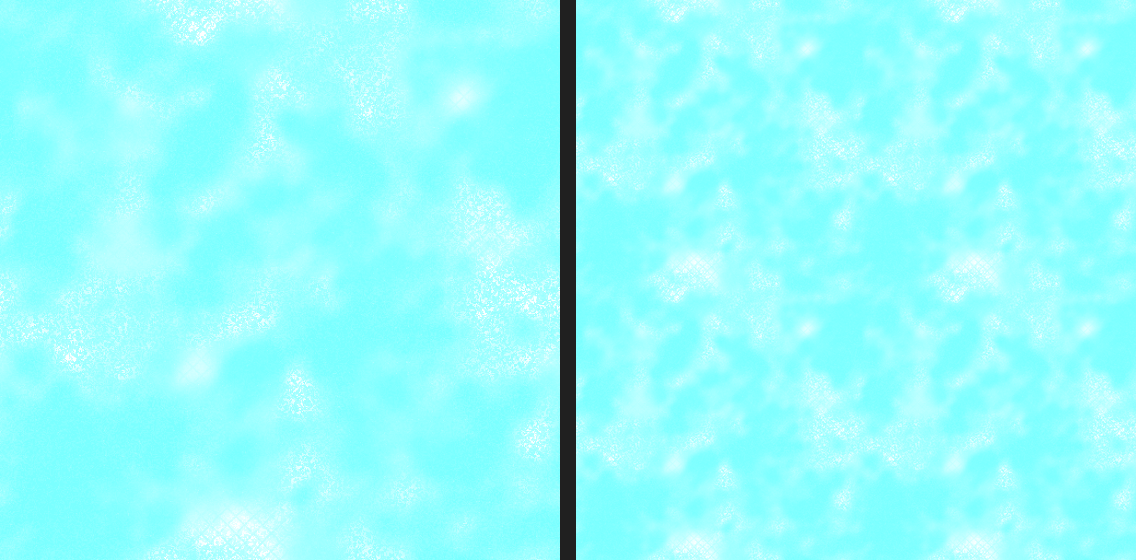
Left, the tile; right, the same tile 2 across and 2 down.
A Shadertoy shader for this texture:

```glsl
const float FLOOR_RED = 0.49;      // red level of the deepest cyan
const float CLOUD_GAIN = 0.105;    // red added per unit of cloud height
const float CLOUD_SHIFT = 0.9;
const float CLOUD_KNEE = 3.0;      // sharpness of the flat cyan plateaus
const float CLOUD_SPREAD = 0.175;  // standard deviation of the raw cloud sum
const float WEAR_CELLS = 9.0;
const float GRID_CELLS = 32.0;
const float LINE_RED = 0.63;
const float GRAIN_CELLS = 512.0;
const float FLAKE_CELLS = 224.0;
const float GRAIN_AMOUNT = 0.13;
const float FLAKE_AMOUNT = 0.27;
const float TAU = 6.2831853;

float hash(vec2 cell, float seed) {
    uvec2 q = uvec2(ivec2(cell));
    uint h = q.x * 1597334677u ^ q.y * 3812015801u ^ uint(seed) * 2798796415u;
    h = (h ^ (h >> 16)) * 2246822519u;
    h = (h ^ (h >> 13)) * 3266489917u;
    return float((h ^ (h >> 16)) >> 8) / 16777216.0;
}

// Value noise that wraps after a whole number of cells
float wrapNoise(vec2 p, vec2 period, float seed) {
    vec2 cell = floor(p);
    vec2 f = p - cell;
    f = f * f * (3.0 - 2.0 * f);
    vec2 a = mod(cell, period);
    vec2 b = mod(cell + 1.0, period);
    return mix(mix(hash(a, seed), hash(vec2(b.x, a.y), seed), f.x),
               mix(hash(vec2(a.x, b.y), seed), hash(b, seed), f.x), f.y);
}

// One centred octave
float octave(vec2 p, vec2 cells, float seed) {
    return wrapNoise(p * cells, cells, seed) - 0.5;
}

// Soft clouds from upright and diagonal lattices, leaning to the upper right
float clouds(vec2 uv, vec2 diagonal) {
    float sum = 0.40 * octave(uv, vec2(5.0), 1.0)
              + 0.55 * octave(diagonal, vec2(8.0, 6.0), 2.0)
              + 0.40 * octave(uv, vec2(17.0), 3.0)
              + 0.20 * octave(diagonal, vec2(26.0, 20.0), 4.0);
    return sum / CLOUD_SPREAD;
}

// Random tone per diamond, unique over the whole wrapping canvas
float tileTone(vec2 cell) {
    cell -= GRID_CELLS * floor(cell.y / GRID_CELLS);
    return hash(vec2(mod(cell.x, 2.0 * GRID_CELLS), cell.y), 31.0);
}

void mainImage(out vec4 fragColor, in vec2 fragCoord) {
    vec2 uv = fragCoord / iResolution.xy;
    vec2 diagonal = vec2(uv.x - uv.y, uv.x + uv.y);

    // Cloud height becomes flat cyan plateaus and pale patches
    float height = clouds(uv, diagonal);
    float lift = log(1.0 + exp(CLOUD_KNEE * (height + CLOUD_SHIFT))) / CLOUD_KNEE;
    float red = FLOOR_RED + CLOUD_GAIN * lift;
    float pale = smoothstep(0.59, 0.77, red);

    // Some patches are worn and rough, others stay smooth
    float wear = smoothstep(0.25, 0.65, wrapNoise(uv * WEAR_CELLS, vec2(WEAR_CELLS), 11.0));
    float worn = pale * wear;

    // Fine grain and ragged flakes
    float grain = wrapNoise(uv * GRAIN_CELLS - 0.5, vec2(GRAIN_CELLS), 21.0);
    float flake = wrapNoise(uv * FLAKE_CELLS, vec2(FLAKE_CELLS), 22.0);
    float rough = 0.5 * flake + 0.5 * grain;
    red += GRAIN_AMOUNT * (grain - 0.5) * (0.35 + 0.4 * wear + 0.4 * worn);
    red += 0.07 * smoothstep(0.93, 1.0, grain);
    red += FLAKE_AMOUNT * worn * (smoothstep(0.45, 0.68, rough) - 0.35);

    // Diamond tiles with slightly wavering joints
    vec2 waver = 0.0008 * sin(TAU * (uv.yx * vec2(9.0, 7.0) + uv * 4.0));
    vec2 lattice = (diagonal + waver) * GRID_CELLS;
    vec2 toJoint = abs(fract(lattice) - 0.5);
    float joint = smoothstep(0.38, 0.47, max(toJoint.x, toJoint.y));
    float tile = tileTone(floor(lattice));
    red += (tile - 0.45) * (0.015 + 0.06 * worn) * (1.0 - joint);
    float jointStrength = joint * pale * (0.3 + 0.5 * wear);
    red = mix(red, min(red, LINE_RED + 0.06 * grain), jointStrength);
    red += 0.05 * joint * (1.0 - pale) * (flake - 0.45);

    fragColor = vec4(clamp(red, FLOOR_RED - 0.01, 1.0), 1.0, 1.0, 1.0);
}
```
